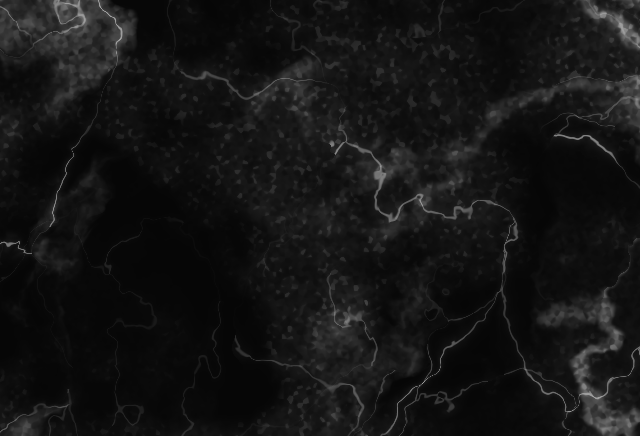
This texture is drawn by a WebGL 1 fragment shader. Its source:

```glsl
precision highp float;
uniform vec2 u_resolution;

#define VEIN_SCALE 2.7
#define VEIN_WIDTH 0.0036
#define VEIN_LIGHT 0.34
#define BRANCH_SCALE 5.5
#define BRANCH_LIGHT 0.19
#define RIBBON_LIGHT 0.30
#define SMOKE_LIGHT 0.17
#define WARP 0.42
#define BLACK 0.024
#define CLOUD_LIGHT 0.062
#define GRAIN_SCALE 95.0

vec2 hash2(vec2 cell) {
  vec3 q = fract(cell.xyx * vec3(0.1031, 0.1030, 0.0973));
  q += dot(q, q.yzx + 33.33);
  return fract((q.xx + q.yz) * q.zy);
}

// Smooth cellular noise: random values blended around scattered points
vec2 cellNoise(vec2 p) {
  vec2 cell = floor(p), f = p - cell, sum = vec2(0.0);
  float total = 0.0;
  for (int j = -1; j <= 1; j++) {
    for (int i = -1; i <= 1; i++) {
      vec2 offset = vec2(float(i), float(j));
      vec2 h = hash2(cell + offset);
      vec2 r = offset + h - f;
      float weight = exp(-6.0 * dot(r, r));
      sum += weight * hash2(cell + offset + 71.0);
      total += weight;
    }
  }
  return sum / total;
}

vec2 fractalNoise(vec2 p) {
  vec2 sum = vec2(0.0);
  float amplitude = 0.5;
  for (int i = 0; i < 5; i++) {
    sum += amplitude * cellNoise(p);
    p = p * 2.03 + vec2(13.7, 5.3);
    amplitude *= 0.5;
  }
  return sum / 0.96875;
}

// Lines along cell borders; each border has its own strength, some are absent
float veins(vec2 p, float width, float absent) {
  vec2 cell = floor(p), f = p - cell;
  vec2 nearOffset = vec2(0.0), nearPoint = vec2(0.0);
  float nearest = 8.0;
  for (int j = -1; j <= 1; j++) {
    for (int i = -1; i <= 1; i++) {
      vec2 offset = vec2(float(i), float(j));
      vec2 r = offset + hash2(cell + offset) - f;
      if (dot(r, r) < nearest) {
        nearest = dot(r, r);
        nearOffset = offset;
        nearPoint = r;
      }
    }
  }
  float light = 0.0;
  for (int j = -2; j <= 2; j++) {
    for (int i = -2; i <= 2; i++) {
      vec2 offset = vec2(float(i), float(j));
      vec2 r = offset + hash2(cell + offset) - f;
      vec2 gap = r - nearPoint;
      if (dot(gap, gap) > 0.0001) {
        float d = dot(0.5 * (r + nearPoint), normalize(gap));
        float strength = hash2(2.0 * cell + nearOffset + offset + 29.0).x;
        float core = 1.0 - smoothstep(0.15 * width, width, d);
        float halo = 0.22 * exp(-d / (3.5 * width));
        light = max(light, smoothstep(absent, 1.0, strength) * (core + halo));
      }
    }
  }
  return light;
}

void main() {
  vec2 p = gl_FragCoord.xy / u_resolution.y;
  float pixel = 1.0 / u_resolution.y;

  // Jagged warp, then cells stretched along the rising diagonal
  vec2 bent = p + WARP * (fractalNoise(p * 3.2 + 4.0) - 0.5);
  vec2 along = vec2(0.53, 0.85);
  vec2 q = vec2(dot(bent, along) * 0.72, dot(bent, vec2(-along.y, along.x)) * 1.15);

  // Clouded ground with fine grit
  float cloud = fractalNoise(p * 2.6 + 31.0).x;
  float grain = cellNoise(p * GRAIN_SCALE).x;
  float mottle = 0.35 + 1.3 * mix(grain, cellNoise(p * 38.0 + 9.0).y, 0.4);
  float light = BLACK + CLOUD_LIGHT * smoothstep(0.40, 0.70, cloud) * (0.6 + 0.8 * grain);
  light += 0.07 * smoothstep(0.74, 0.95, grain) * smoothstep(0.42, 0.62, cloud);

  // Smoky patches and broad grainy ribbons
  float smoke = smoothstep(0.52, 0.76, fractalNoise(q * 3.0 + 17.0).x);
  float patches = smoothstep(0.46, 0.70, cellNoise(bent * 2.3 + 53.0).x);
  light += SMOKE_LIGHT * smoke * mottle;
  light += RIBBON_LIGHT * veins(q * 1.7 + 8.0, 0.055, 0.35) * patches * mottle;

  // Main veins and finer branches, swelling and fading on their way
  vec2 swell = cellNoise(p * 4.5 + 23.0);
  float width = max(VEIN_WIDTH * (0.6 + 0.9 * swell.x), 1.1 * pixel);
  float fade = 0.30 + 0.85 * smoothstep(0.25, 0.75, swell.y);
  float crowd = smoothstep(0.34, 0.66, cellNoise(p * 2.0 + 88.0).y);
  light += VEIN_LIGHT * fade * veins(q * VEIN_SCALE + 3.0, width * VEIN_SCALE, 0.22);
  light += BRANCH_LIGHT * fade * crowd * veins(q * BRANCH_SCALE + 41.0, 0.85 * width * BRANCH_SCALE, 0.30);

  gl_FragColor = vec4(vec3(min(light, 0.62)), 1.0);
}
```
